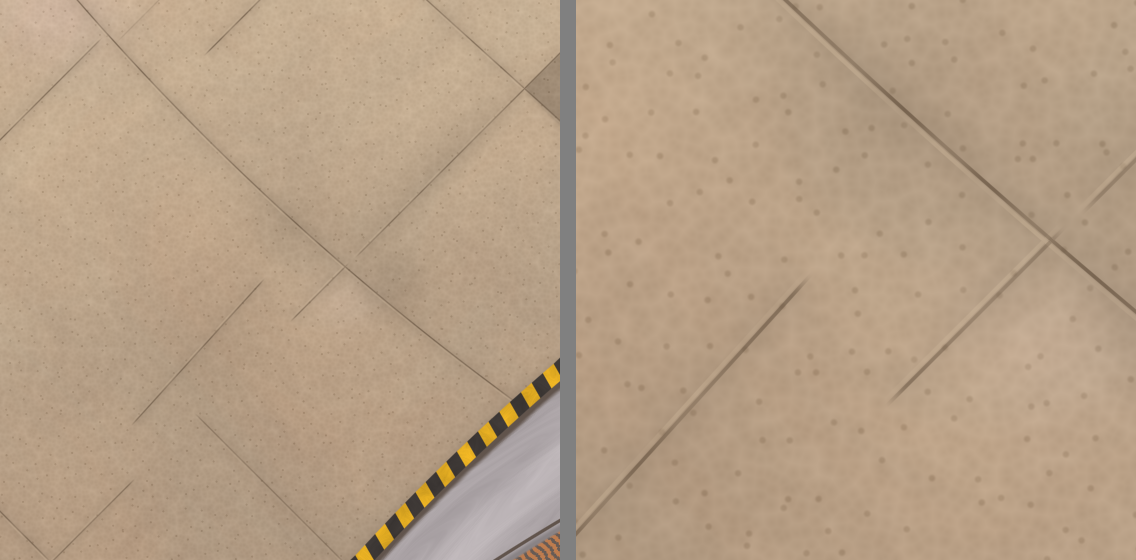
Left: the whole. Right: its middle third, enlarged.
Give the GLSL for this texture, as a WebGL 1 fragment shader.

```glsl
precision highp float;
uniform vec2 u_resolution;

const vec3 SAND_LIGHT = vec3(0.80, 0.705, 0.59);
const vec3 SAND_DARK = vec3(0.675, 0.585, 0.495);
const vec3 STAIN = vec3(0.55, 0.48, 0.405);
const vec3 SEAM_DARK = vec3(0.40, 0.325, 0.25);
const vec3 SEAM_LIGHT = vec3(0.86, 0.77, 0.65);
const vec3 TAPE_YELLOW = vec3(0.87, 0.66, 0.13);
const vec3 TAPE_BLACK = vec3(0.23, 0.21, 0.20);
const vec3 CONCRETE = vec3(0.67, 0.64, 0.65);
const vec3 GRIME = vec3(0.38, 0.33, 0.30);
const vec3 RUST = vec3(0.78, 0.48, 0.27);

vec2 hash2(vec2 p) {
  vec2 q = vec2(dot(p, vec2(127.1, 311.7)), dot(p, vec2(269.5, 183.3)));
  return fract(sin(q) * 43758.5);
}

// Distance to the nearest scattered point
float cellular(vec2 p) {
  vec2 cell = floor(p);
  vec2 f = fract(p);
  float nearest = 1.0;
  for (int y = -1; y <= 1; y++) {
    for (int x = -1; x <= 1; x++) {
      vec2 offset = vec2(float(x), float(y));
      nearest = min(nearest, length(offset + hash2(cell + offset) - f));
    }
  }
  return nearest;
}

// Layered, warped sines, roughly -1 to 1
float clouds(vec2 p) {
  float sum = 0.0;
  float amp = 0.5;
  for (int i = 0; i < 6; i++) {
    p += 0.7 * sin(p.yx * 1.3 + float(i) * 1.7);
    sum += amp * sin(p.x) * sin(p.y + 0.8);
    p = mat2(1.35, 1.15, -1.15, 1.35) * p + 2.3;
    amp *= 0.66;
  }
  return sum;
}

float blob(vec2 p, vec2 center, vec2 radius) {
  vec2 q = (p - center) / radius;
  return exp(-dot(q, q));
}

float band(float d, float halfWidth, float aa) {
  return 1.0 - smoothstep(halfWidth - aa, halfWidth + aa, abs(d));
}

// Groove, raised edge and soft shadow of a seam that fades at its ends
vec3 seam(float d, float along, vec2 span, float strength, float aa) {
  float fade = smoothstep(span.x, span.x + 0.03, along)
             * (1.0 - smoothstep(span.y - 0.03, span.y, along));
  float wear = 0.75 + 0.25 * sin(along * 23.0 + 5.0 * sin(along * 9.0));
  float groove = band(d, 0.0011, aa) * wear;
  float edge = band(d + 0.003, 0.0012, aa) * (1.2 - wear);
  return vec3(groove, edge, exp(-abs(d) * 85.0)) * fade * strength;
}

// Slabs on a diagonal grid: u runs to the upper right, v to the lower right
vec3 slabs(vec2 p, float aa) {
  float u = p.x + p.y;
  float v = p.x - p.y;
  float mottle = clouds(p * 9.0);
  float tone = 0.46 + 0.75 * (p.y - 0.45) - 0.12 * (p.x - 0.5) + 0.22 * mottle;
  vec3 color = mix(SAND_DARK, SAND_LIGHT, clamp(tone, 0.0, 1.0));
  color += vec3(0.012, -0.004, -0.010) * clouds(p * 5.0 + 8.0);

  // Stains around the joints
  float stain = 0.55 * blob(p, vec2(0.70, 0.49), vec2(0.08, 0.07))
              + 0.40 * blob(p, vec2(0.53, 0.60), vec2(0.10, 0.07))
              + 0.30 * blob(p, vec2(0.38, 0.36), vec2(0.12, 0.13))
              + 0.30 * blob(vec2(u, v), vec2(1.48, 0.07), vec2(0.25, 0.05));
  color = mix(color, STAIN, stain * (0.6 + 0.5 * mottle));
  color += 0.05 * vec3(1.0, 0.96, 1.05) * blob(p, vec2(0.62, 0.46), vec2(0.06, 0.045));
  color += vec3(0.02, 0.02, 0.05) * blob(p, vec2(0.10, 0.98), vec2(0.12, 0.09));
  float corner = smoothstep(1.770, 1.785, u) * smoothstep(0.09, 0.10, v);
  color = mix(color, STAIN, corner * 0.65);

  // Grain and pits
  color += 0.035 * (cellular(p * 130.0) - 0.45) + 0.03 * (cellular(p * 48.0) - 0.45);
  color -= 0.07 * (1.0 - smoothstep(0.03, 0.11, cellular(p * 38.0 + 4.0)));

  // Falling seams, then rising seams
  float bow = 0.075 * (v + 0.4) * (v + 0.4);
  vec3 s = seam((u - 1.122 - bow) * 0.707, v, vec2(-1.1, 0.9), 0.9, aa);
  s = max(s, seam((u - 1.774 - 0.05 * v) * 0.707, v, vec2(-0.4, 0.4), 0.8, aa));
  s = max(s, seam((u - 0.610) * 0.707, v, vec2(0.08, 0.70), 0.6, aa));
  s = max(s, seam((u - 0.087) * 0.707, v, vec2(-0.2, 0.10), 0.8, aa));
  s = max(s, seam((v - 0.095) * 0.707, u, vec2(1.17, 2.1), 0.75, aa));
  s = max(s, seam((v - 0.093) * 0.707, u, vec2(0.94, 1.16), 0.8, aa));
  s = max(s, seam((v - 0.096) * 0.707, u, vec2(-0.1, 0.39), 0.7, aa));
  s = max(s, seam((v + 0.750) * 0.707, u, vec2(0.6, 1.12), 0.8, aa));
  s = max(s, seam((v + 0.716) * 0.707, u, vec2(1.13, 1.33), 0.3, aa));
  s = max(s, seam((v + 0.536) * 0.707, u, vec2(1.26, 1.6), 0.85, aa));
  s = max(s, seam((v + 0.006 + 0.049 * (u - 0.488)) * 0.707, u, vec2(0.47, 0.98), 0.8, aa));
  color = mix(color, STAIN, s.z * 0.32);
  color = mix(color, SEAM_LIGHT, s.y * 0.5);
  return mix(color, SEAM_DARK, s.x * 0.8);
}

// Striped tape: d across, t along
vec3 tape(float d, float t, vec2 p, float aa) {
  float period = 0.0519;
  float stripe = (fract((t + 0.25 * d - 0.005) / period + 0.5) - 0.5) * period;
  vec3 color = mix(TAPE_BLACK, TAPE_YELLOW, band(stripe, 0.0128, aa));
  return color * (1.0 + 0.12 * clouds(p * 40.0));
}

// Worn strip beyond the tape, with a gap and rusty marks at its far side
vec3 concrete(float d, float t, vec2 p, float aa) {
  float streak = clouds(vec2(t * 8.0, d * 50.0));
  vec3 color = CONCRETE + 0.045 * streak + 0.07 * blob(vec2(d, 0.0), vec2(0.12, 0.0), vec2(0.04, 1.0));
  color = mix(GRIME, color, smoothstep(0.021, 0.032, d + 0.003 * streak));
  float gap = d - 0.174 - 0.22 * (t - 0.18);
  color = mix(color, CONCRETE * 0.8, smoothstep(0.0, 0.012, gap));
  color = mix(color, GRIME, band(gap, 0.003, aa));
  float marks = band(fract(t * 75.0 + 0.5 * streak) - 0.5, 0.28, aa * 75.0);
  float rusty = smoothstep(0.014, 0.020, gap);
  return mix(color, mix(GRIME, RUST, marks), rusty * 0.85);
}

void main() {
  vec2 p = gl_FragCoord.xy / u_resolution;
  float aa = 0.8 / min(u_resolution.x, u_resolution.y);
  vec2 q = p - vec2(0.648, 0.0);
  float t = dot(q, vec2(0.72, 0.695));
  float s = clamp(t / 0.489, 0.0, 1.0);
  float d = dot(q, vec2(0.695, -0.72)) + 0.03 * s * (1.0 - s);

  vec3 color = slabs(p, aa);
  color = mix(color, STAIN, 0.35 * exp(-abs(d + 0.0155) * 90.0));
  color = mix(color, concrete(d, t, p, aa), smoothstep(-aa, aa, d));
  color = mix(color, tape(d, t, p, aa), band(d, 0.0155, aa));
  gl_FragColor = vec4(clamp(color, 0.0, 1.0), 1.0);
}
```
